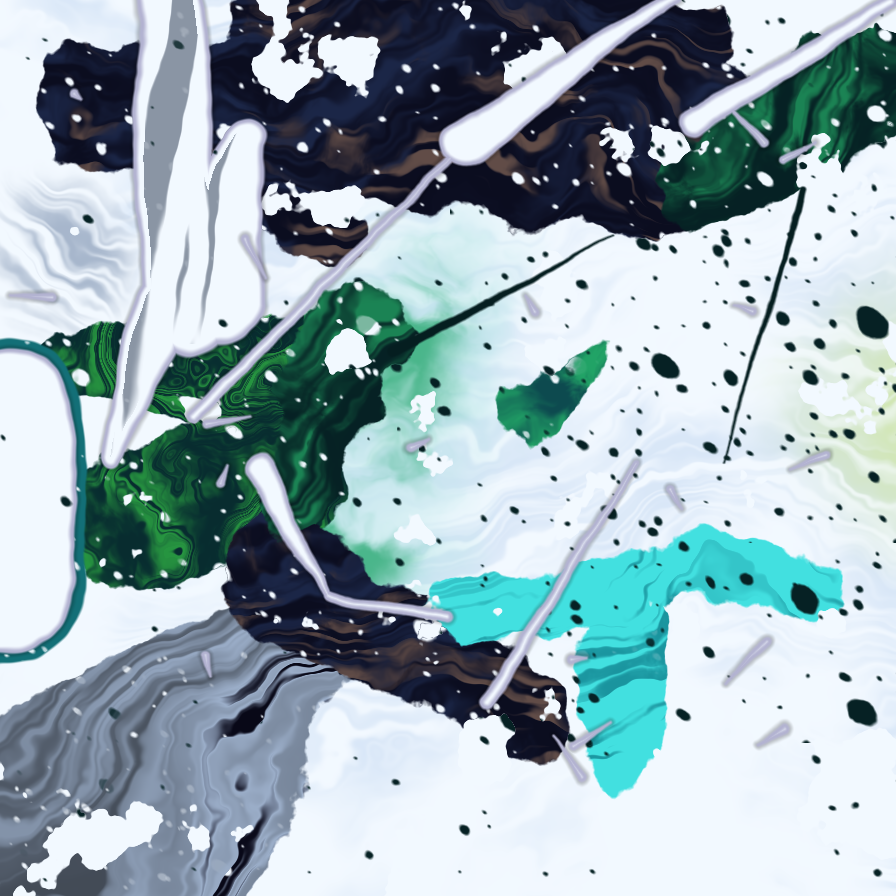
This texture is drawn by a WebGL 1 fragment shader. Its source:

```glsl
precision highp float;
// Abstract poured painting: streaked strokes of navy, green, teal and grey on
// white, made of warped tapered capsules, under thrown ropes and hashed drops.
uniform vec2 u_resolution;

#define EDGE .0018
#define WARP .1
#define BRISTLES 75.
#define THREADS 18
#define WHITE vec3(.95, .975, 1)
#define NAVY vec3(.12, .17, .31)
#define INK vec3(.03, .03, .09)
#define GREY vec3(.58, .65, .75)
#define CYAN vec3(.26, .88, .88)
#define PINE vec3(.05, .29, .31)
#define GREEN vec3(.13, .64, .4)

float hash(vec2 p) { return fract(sin(dot(p, vec2(127.1, 311.7))) * 43758.5453); }

float noise(vec2 p) {
  vec2 i = floor(p), f = fract(p), e = vec2(1, 0);
  f *= f * (3. - 2. * f);
  return mix(mix(hash(i), hash(i + e), f.x), mix(hash(i + e.yx), hash(i + 1.), f.x), f.y);
}

float fbm(vec2 p) {
  float sum = 0., amp = .52;
  for (int i = 0; i < 5; i++) {
    sum += amp * noise(p);
    p = mat2(1.6, 1.2, -1.2, 1.6) * p + 7.3;
    amp *= .5;
  }
  return sum;
}

// Hair marks running along an angle
float bristle(vec2 p, float angle) {
  vec2 d = vec2(cos(angle), sin(angle));
  vec2 q = vec2(dot(p, d) * 5., dot(p, vec2(-d.y, d.x)) * BRISTLES);
  return smoothstep(.25, .75, .65 * noise(q) + .35 * noise(q * 2.3));
}

// Distance to a capsule from a.xy to a.zw, radius going from r0 to r1
float limb(vec2 p, vec4 a, float r0, float r1) {
  vec2 d = a.zw - a.xy;
  p -= a.xy;
  float h = clamp(dot(p, d) / dot(d, d), 0., 1.);
  return length(p - d * h) - mix(r0, r1, h);
}

vec3 paint(vec3 col, vec3 ink, float d) { return mix(col, ink, smoothstep(EDGE, -EDGE, d)); }

// Thick white paint with a mauve rim and a soft shadow
vec3 pour(vec3 col, float d) {
  col *= 1. - .22 * smoothstep(.006, 0., d);
  return paint(col, mix(vec3(.7, .7, .82), WHITE, smoothstep(-.002, -.008, d)), d);
}

// Distance to one jittered, slanted drop per cell
float drops(vec2 p, float scale, float density) {
  vec2 g = p * scale, id = floor(g);
  vec2 o = g - id - .3 - .4 * vec2(hash(id + 3.1), hash(id + 8.7));
  o.x += .4 * o.y;
  float r = .05 + .17 * pow(hash(id + 1.9), 2.);
  return (length(o) - r) / scale + step(density, hash(id + scale));
}

void main() {
  vec2 p = gl_FragCoord.xy / u_resolution;
  vec2 bend = vec2(fbm(p * 5.), fbm(p * 5. + 31.)) - .5;
  vec2 rough = vec2(fbm(p * 26.), fbm(p * 26. + 57.)) - .5;
  vec2 q = p + WARP * (bend + .35 * rough), flow = p + .25 * bend;
  float mottle = smoothstep(.32, .68, fbm(p * 17. + 4. * bend));
  float hairs = bristle(flow, .2);

  // Brushed ground with lime and beige stains, and an aqua wash
  vec3 col = WHITE - vec3(.1, .07, .03) * hairs * smoothstep(.4, .65, fbm(p * 4.));
  float lime = smoothstep(.2, 0., length(q - vec2(1.02, .55)));
  col = mix(col, vec3(.8, .9, .55), lime * (.2 + .5 * hairs));
  float beige = smoothstep(.12, .03, length(q - vec2(.07, .72)));
  col = mix(col, GREY, .8 * beige * bristle(flow, 2.6));
  float wash = limb(q, vec4(.49, .7, .4, .42), .05, .09);
  vec3 tint = mix(vec3(.66, .88, .88), GREEN, .7 * mottle * smoothstep(.02, -.05, wash));
  col = mix(col, tint, smoothstep(.08, -.06, wash) * (.4 + .6 * mottle));

  // Grey diagonal sweep
  float broad = noise(vec2(dot(flow, vec2(1.5, 1.3)), dot(flow, vec2(-11, 13))));
  float sweep = .4 * bristle(flow, .72) + .6 * broad;
  vec3 steel = mix(GREY * mix(.45, 1.25, sweep), INK, smoothstep(.74, .9, sweep));
  col = paint(col, steel, limb(q, vec4(.02, -.01, .31, .26), .22, .1));

  // Leaf greens, then dark masses of navy and brown
  vec3 leaf = mix(PINE * .6, vec3(.15, .58, .25), bristle(flow, .5 + 3. * bend.x) * mottle);
  col = paint(col, leaf, min(limb(q, vec4(.06, .6, .36, .6), .035, .07),
                             limb(q, vec4(.11, .42, .31, .49), .06, .09)));
  vec3 dark = mix(INK, NAVY, .7 * hairs * mottle + .15);
  dark = mix(dark, vec3(.38, .3, .28), smoothstep(.55, 1., bristle(flow, -.2)) * (1. - mottle));
  float mass = min(limb(q, vec4(.12, .89, .7, .87), .07, .12),
                   limb(q, vec4(.3, .98, .75, .97), .06, .05));
  mass = min(mass, limb(q, vec4(.33, .84, .39, .75), .08, .035));
  col = paint(col, dark, min(mass, limb(q, vec4(.33, .37, .58, .19), .075, .055)));

  // Pine, cyan and green strokes
  vec3 pine = mix(PINE * .45, GREEN * .8 + .1 * INK, bristle(flow, .8) * mottle);
  col = paint(col, pine, min(limb(q, vec4(.41, .64, .34, .47), .055, .045),
                             limb(q, vec4(.77, .82, 1, .94), .055, .09)));
  vec3 aqua = mix(PINE * 2., CYAN, smoothstep(0., .5, hairs + .3 * mottle));
  col = paint(col, aqua, min(limb(q, vec4(.53, .32, .93, .35), .045, .025),
                             limb(q, vec4(.7, .29, .69, .14), .05, .035)));
  col = paint(col, mix(PINE, GREEN, mottle), limb(q, vec4(.59, .56, .65, .61), .035, .025));

  // Bare chips, then heavy white pours
  col = mix(col, WHITE, smoothstep(.655, .67, fbm(p * 13. + 20.)));
  vec2 w = p + .05 * bend;
  float lobe = limb(w, vec4(0, .54, -.01, .36), .075, .09);
  col = pour(paint(col, PINE * 1.5, lobe - .011), lobe);
  float spill = min(limb(w, vec4(.18, 1.02, .22, .67), .035, .055),
                    limb(w, vec4(.19, .66, .12, .49), .035, .012));
  spill = min(spill, limb(w, vec4(.28, .85, .25, .68), .025, .055));
  float groove = smoothstep(.72, .9, bristle(w * .6, 1.45)) * step(spill, -.012);
  col = mix(pour(col, spill), GREY * .7, .75 * groove);

  // Ink drops on light paint, white drops on dark paint
  float light = smoothstep(.3, .7, col.g);
  float side = smoothstep(.42, .65, p.x) * smoothstep(.1, .4, p.y);
  for (int i = 0; i < 3; i++) {
    float scale = 13. + 14. * float(i);
    vec2 s = p + .012 * rough + .37 * float(i);
    col = paint(col, mix(col, PINE * .45, light), drops(s, scale, .05 + .3 * side));
    col = paint(col, mix(WHITE, col, light), drops(s + .5, scale + 5., .22));
  }

  // Thrown dark lines, white ropes and short threads
  w = p + .025 * bend + .006 * rough;
  col = paint(col, PINE * .4, min(limb(w, vec4(.44, .61, .68, .74), .006, .001),
                                  limb(w, vec4(.89, .79, .81, .48), .004, .001)));
  float rope = min(limb(w, vec4(.22, .54, .51, .83), .008, .004),
                   limb(w, vec4(.52, .84, .75, 1.01), .025, .007));
  rope = min(rope, limb(w, vec4(.77, .87, 1, 1), .015, .008));
  rope = min(rope, limb(w, vec4(.29, .48, .37, .34), .016, .005));
  rope = min(rope, limb(w, vec4(.37, .34, .5, .31), .006, .007));
  rope = min(rope, limb(w, vec4(.54, .21, .71, .48), .008, .004));
  for (int i = 0; i < THREADS; i++) {
    vec2 k = vec2(i, 1), a = vec2(hash(k), hash(k + 1.7));
    vec2 b = a + .1 * vec2(hash(k + 3.3), hash(k + 5.1)) - .05;
    rope = min(rope, limb(w, vec4(a, b), .005, .0015));
  }
  gl_FragColor = vec4(pour(col, rope), 1);
}
```
